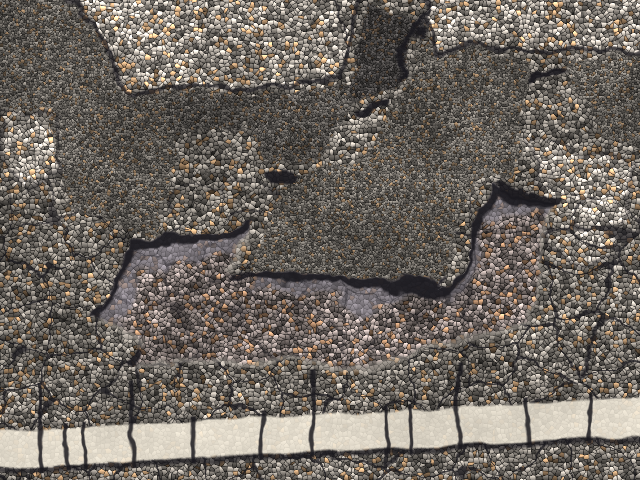
Reproduce this texture procedurally as a WebGL 2 fragment shader.

```glsl
#version 300 es
precision highp float;
// Sunlit broken road: tar patches, a ragged pothole, cracks and a white painted line.
uniform vec2 u_resolution;
out vec4 fragColor;

const float HEIGHT = 5.76; // canvas height in scene units
const vec3 GRAVEL = vec3(.455, .435, .41), PALE = vec3(.575, .55, .52);
const vec3 TAR = vec3(.365, .35, .33), DARK_TAR = vec3(.25, .24, .235);
const vec3 FLOOR = vec3(.485, .445, .43), DUST = vec3(.45, .43, .45);
const vec3 PAINT = vec3(.88, .85, .79), SHADE = vec3(.1, .095, .115);
const vec2 SUN_SHIFT = vec2(-.03, .11); // toward the light
const float SOFT = .02, COARSE = 19., FINE = 31.;
const float LINE_Y = .36, LINE_SLOPE = .0515, LINE_HALF = .225;
const float JOINTS[12] = float[](.5, .78, 1., 1.57, 2.33, 3.15, 3.76, 4.64, 4.95, 5.5, 6.33, 7.07);

vec2 hash2(vec2 c) {
  vec3 q = fract(c.xyx * vec3(.1031, .103, .0973));
  q += dot(q, q.yzx + 33.33);
  return fract((q.xx + q.yz) * q.zy);
}
vec2 noise2(vec2 p) {
  vec2 i = floor(p), f = fract(p);
  f = f * f * (3. - 2. * f);
  return mix(mix(hash2(i), hash2(i + vec2(1, 0)), f.x),
             mix(hash2(i + vec2(0, 1)), hash2(i + 1.), f.x), f.y) - .5;
}
vec2 fbm2(vec2 p) {
  vec2 sum = vec2(0);
  float amp = 1.;
  for (int i = 0; i < 4; i++, amp *= .55) { sum += amp * noise2(p); p = p * 2.1 + 7.3; }
  return sum;
}
// Voronoi: gap to the neighbour, random id, height above the site
vec3 cells(vec2 p) {
  float d1 = 9., d2 = 9., id = 0., rise = 0.;
  for (int k = 0; k < 9; k++) {
    vec2 c = floor(p) + vec2(k % 3 - 1, k / 3 - 1), h = hash2(c), r = p - c - h;
    float d = length(r);
    if (d < d1) { d2 = d1; d1 = d; id = fract(h.x * 7.7 + h.y * 5.3); rise = r.y; }
    else d2 = min(d2, d);
  }
  return vec3(d2 - d1, id, rise);
}
vec3 stones(vec2 p, float contrast) {
  vec3 c = cells(p);
  float tone = mix(.58, 1.52, c.y) * mix(.5, 1.08, smoothstep(0., .3, c.x)) * (1. + .55 * c.z);
  vec3 tint = mix(vec3(1), vec3(1.18, 1, .8), step(.87, fract(c.y * 57.)));
  return mix(vec3(1), tone * tint, contrast);
}
float side(vec2 p, vec2 a, vec2 b) { vec2 e = b - a; return dot(p - a, vec2(e.y, -e.x)) / length(e); }
// Convex four-sided region, corners anticlockwise
float quad(vec2 p, vec4 a, vec4 b) {
  return max(max(side(p, a.xy, a.zw), side(p, a.zw, b.xy)), max(side(p, b.xy, b.zw), side(p, b.zw, a.xy)));
}
float limb(vec2 p, vec4 s, float r) {
  vec2 e = s.zw - s.xy, q = p - s.xy;
  return length(q - e * clamp(dot(q, e) / dot(e, e), 0., 1.)) - r;
}
float fill(float d) { return smoothstep(SOFT, -SOFT, d); }
float middleTar(vec2 p) {
  return min(quad(p, vec4(4.3, 3.7, 6.15, 3.65), vec4(6.38, 5, 5.1, 5.3)),
             quad(p, vec4(2.95, 2.5, 5.25, 2.42), vec4(5.7, 3.8, 3.4, 3.75)));
}
float pothole(vec2 p) {
  float d = quad(p, vec4(1.15, 2, 2, 1.35), vec4(3, 3.05, 1.6, 2.95));
  d = min(d, quad(p, vec4(1.5, 1.4, 4.9, 1.45), vec4(5.3, 2.5, 2.4, 2.5)));
  d = min(d, quad(p, vec4(4.6, 1.45, 6.3, 1.9), vec4(6.4, 2.4, 5, 2.4)));
  d = min(d, quad(p, vec4(5.3, 2.1, 6.4, 2.1), vec4(6.6, 3.35, 5.95, 3.55)));
  return max(d, -middleTar(p));
}

void main() {
  vec2 p = gl_FragCoord.xy / u_resolution.y * HEIGHT;
  vec2 rough = fbm2(p * 2.3), w = p + .17 * rough;
  float blotch = fbm2(p * 1.4 + 20.).x;

  // Pale surface and tar patches
  float topPale = min(quad(w, vec4(1.6, 4.62, 4.15, 4.85), vec4(4.4, 5.9, .75, 5.9)),
                      quad(w, vec4(5.2, 5.1, 8, 5.2), vec4(8, 6.2, 5.05, 6.2)));
  float sidePale = min(quad(w, vec4(6.6, 2.75, 7.4, 2.55), vec4(7.6, 3.8, 6.3, 4.1)),
                       quad(w, vec4(.3, 3.4, .7, 3.7), vec4(.75, 4.4, -.1, 4.35)));
  float tar = min(middleTar(w), quad(w, vec4(-.3, 4.4, 1.6, 4.5), vec4(.75, 5.9, -.3, 5.9)));
  tar = min(tar, quad(w, vec4(.75, 3.25, 1.9, 2.98), vec4(2.2, 4.6, .6, 4.7)));
  tar = min(tar, quad(w, vec4(7.2, 4.1, 8, 3.9), vec4(8, 5.3, 6.8, 4.95)));
  float deepTar = min(quad(w, vec4(2.1, 4.2, 2.9, 4.15), vec4(2.95, 4.65, 2.1, 4.65)),
                      quad(w, vec4(3.05, 3.9, 3.9, 3.85), vec4(4.3, 4.8, 2.9, 4.6)));
  float strip = quad(w, vec4(4.2, 4.55, 4.75, 4.75), vec4(5.15, 5.6, 4.5, 5.7));
  float old = fill(topPale), tarMask = fill(min(tar, min(deepTar, strip))) * (1. - old);
  vec3 color = mix(mix(GRAVEL, PALE, fill(sidePale)), TAR, fill(tar));
  color = mix(color, mix(TAR, DARK_TAR, .4), fill(deepTar));
  color = mix(mix(color, DARK_TAR, fill(strip)), PALE, old);

  // Pothole floor, settled dust and loose stones
  float hole = pothole(w), shaded = pothole(w + SUN_SHIFT), inside = fill(hole);
  float dust = inside * smoothstep(-.04, .08, pothole(w + 3. * SUN_SHIFT) + .35 * blotch);
  color = mix(color, mix(FLOOR, DUST, dust), inside);
  vec3 grain = mix(stones(p * COARSE, 1.), stones(p * FINE, .8), tarMask);
  color *= mix(grain, vec3(1), .65 * dust) * (1. + .28 * blotch);

  // Branching cracks and pits
  float web = cells(w * vec2(1.7, 2) + 3.).x + .04 * rough.y;
  float zone = (1. - tarMask) * (1. - .55 * inside) * (1. - old) * smoothstep(4.3, 2.6, p.y);
  float crack = .75 * max(zone * smoothstep(.055, .015, web), smoothstep(.045, .01, abs(topPale + .015)));
  crack = max(crack, .35 * smoothstep(.04, .01, abs(sidePale)));
  float pits = min(limb(w, vec4(3.2, 3.68, 3.38, 3.72), .09), limb(w, vec4(6.42, 4.77, 6.8, 4.84), .05));
  pits = min(pits, min(limb(w, vec4(4.25, 4.4, 4.6, 4.55), .055), limb(w, vec4(4.75, 4.85, 5.15, 5.7), .025)));
  pits = min(pits, min(limb(w, vec4(6.1, 3.53, 6.65, 3.35), .06), limb(w, vec4(4, 5.8, 4.2, 5.1), .01)));
  color = mix(color, SHADE, max(crack, .9 * fill(pits)));

  // Cast shadow and sunlit rim
  float shadow = inside * smoothstep(-.025, .02, shaded + .06 * rough.x);
  float rim = smoothstep(.05, .01, abs(hole - .015)) * smoothstep(.02, -.06, shaded);
  color = mix(mix(color, SHADE, .9 * shadow), PALE * 1.15, .5 * rim);

  // Painted line with broken joints
  float across = p.y - LINE_Y - LINE_SLOPE * p.x + .045 * rough.y, joint = 9.;
  color = mix(color, SHADE, .7 * smoothstep(.06, .01, abs(across + LINE_HALF + .03)));
  color = mix(color, PAINT * (1. + .09 * blotch) * mix(vec3(1), grain, .07), fill(abs(across) - LINE_HALF));
  for (int i = 0; i < 12; i++) {
    float reach = i % 3 == 0 ? .75 : .27;
    joint = min(joint, max(abs(p.x - JOINTS[i] + .07 * rough.x), max(across - reach, -across - .27)));
  }
  fragColor = vec4(mix(color, SHADE, .85 * smoothstep(.035, .01, joint)), 1);
}
```
